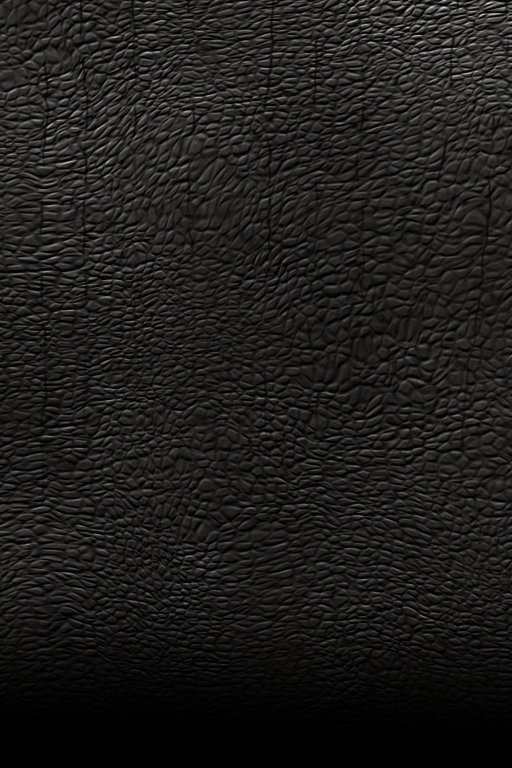
Reproduce this texture procedurally as a Shadertoy shader.

```glsl
// Dark pebbled leather with fine creases, lit from above and fading to black below.

const vec3  WARM_BLACK   = vec3(1.06, 0.98, 0.92);   // tint of the shaded hide
const vec3  COOL_SHEEN   = vec3(1.00, 1.00, 0.98);   // tint of the highlights
const vec2  PEBBLE_COUNT = vec2(62.0, 108.0);        // pebbles per canvas height
const vec2  FOLD_COUNT   = vec2(21.0, 50.0);         // larger folds per canvas height
const vec2  LIGHT_STEP   = vec2(-0.0005, 0.0021);    // offset toward the light
const float RELIEF       = 1.75;                     // strength of the lighting
const float WARP         = 0.055;                    // bending of the grain
const float WRINKLES     = 9.0;                      // long vertical wrinkles
const float WRINKLE_WIDTH = 0.0016;

float hash(vec2 p) {
    return fract(sin(dot(p, vec2(127.1, 311.7))) * 43758.5453);
}

float noise(vec2 p) {
    vec2 i = floor(p), f = fract(p);
    f = f * f * (3.0 - 2.0 * f);
    return mix(mix(hash(i), hash(i + vec2(1, 0)), f.x),
               mix(hash(i + vec2(0, 1)), hash(i + vec2(1, 1)), f.x), f.y);
}

float fbm(vec2 p) {
    float sum = 0.0, gain = 0.5;
    for (int i = 0; i < 4; i++) {
        sum += gain * noise(p);
        p = p * 2.03 + 17.3;
        gain *= 0.5;
    }
    return sum;
}

// Gap between the two nearest cell centres: zero along the creases.
float cellGap(vec2 p) {
    vec2 cell = floor(p), f = fract(p);
    float nearest = 8.0, second = 8.0;
    for (int y = -1; y <= 1; y++)
    for (int x = -1; x <= 1; x++) {
        vec2 o = vec2(x, y);
        vec2 jitter = vec2(hash(cell + o), hash(cell + o + 57.3));
        float d = length(o + 0.1 + 0.8 * jitter - f);
        second = min(second, max(nearest, d));
        nearest = min(nearest, d);
    }
    return second - nearest;
}

// Surface height: small pebbles crossed by wider folds.
float leatherHeight(vec2 p) {
    vec2 bend = vec2(noise(p * 7.0 + 3.1), noise(p * 5.0 + 9.7)) - 0.5;
    vec2 ripple = vec2(noise(p * 38.0), noise(p * 34.0 + 21.0)) - 0.5;
    vec2 q = p + WARP * bend + 0.009 * ripple;
    q.y -= 0.22 * q.x * smoothstep(0.35, 0.9, p.y);
    float pebbles = smoothstep(0.0, 0.55, cellGap(q * PEBBLE_COUNT));
    float folds = smoothstep(0.0, 0.30, cellGap(q * FOLD_COUNT + 4.0));
    return 0.62 * pebbles + 0.48 * folds + 0.5 * noise(q * vec2(110.0, 190.0));
}

// Darkness of the thin broken wrinkles running down from the top.
float wrinkleShade(vec2 p, float width) {
    float shade = 0.0;
    for (float i = 0.0; i < WRINKLES; i++) {
        float seed = hash(vec2(i, 4.7));
        float lean = 0.16 * smoothstep(3.0, 8.0, i) * seed;
        float x = width * (i + 0.25 + 0.6 * seed) / WRINKLES;
        x += lean * (p.y - 0.8) + 0.012 * (noise(vec2(p.y * 14.0, i * 7.0)) - 0.5);
        x += 0.004 * (noise(vec2(p.y * 70.0, i * 5.0)) - 0.5);
        float line = 1.0 - smoothstep(0.0, WRINKLE_WIDTH * 1.8, abs(p.x - x));
        float broken = smoothstep(0.25, 0.65, noise(vec2(p.y * 32.0, i * 11.0)));
        float reach = smoothstep(0.2, 0.75, p.y + 0.3 * (seed - 0.5));
        shade = max(shade, line * broken * reach);
    }
    return shade;
}

// Broad brightness of the hide before the grain is added.
float sheen(vec2 p, float width) {
    float x = p.x / width;
    float light = 0.118 + 0.045 * smoothstep(0.55, 1.0, p.y);
    light += 0.085 * smoothstep(0.45, 0.0, length(vec2(x - 0.92, (p.y - 1.02) * 2.0)));
    light += 0.040 * smoothstep(0.45, 0.0, length(vec2(x - 0.15, (p.y - 0.74) * 2.2)));
    light *= 0.72 + 0.56 * fbm(p * vec2(5.0, 7.0) + 2.0);
    return light * smoothstep(0.035, 0.27, p.y + 0.02 * (x - 0.5));
}

void mainImage(out vec4 fragColor, in vec2 fragCoord) {
    vec2 p = fragCoord / iResolution.y;
    float width = iResolution.x / iResolution.y;

    // Slope toward the light
    float height = leatherHeight(p);
    float slope = height - leatherHeight(p + LIGHT_STEP);
    float patchy = 0.7 + 0.6 * noise(p * 11.0 + 31.0);
    float relief = 1.0 + RELIEF * patchy * slope + 0.35 * (height - 0.85);
    relief += 0.9 * patchy * pow(max(slope, 0.0), 2.0);

    // Wrinkles and fine pores
    relief *= 1.0 - 0.6 * wrinkleShade(p, width);
    relief += 0.22 * (noise(p * 420.0) - 0.5);

    float light = sheen(p, width) * max(relief, 0.12);
    vec3 tint = mix(WARM_BLACK, COOL_SHEEN, smoothstep(0.08, 0.30, light));
    fragColor = vec4(light * tint, 1.0);
}
```
